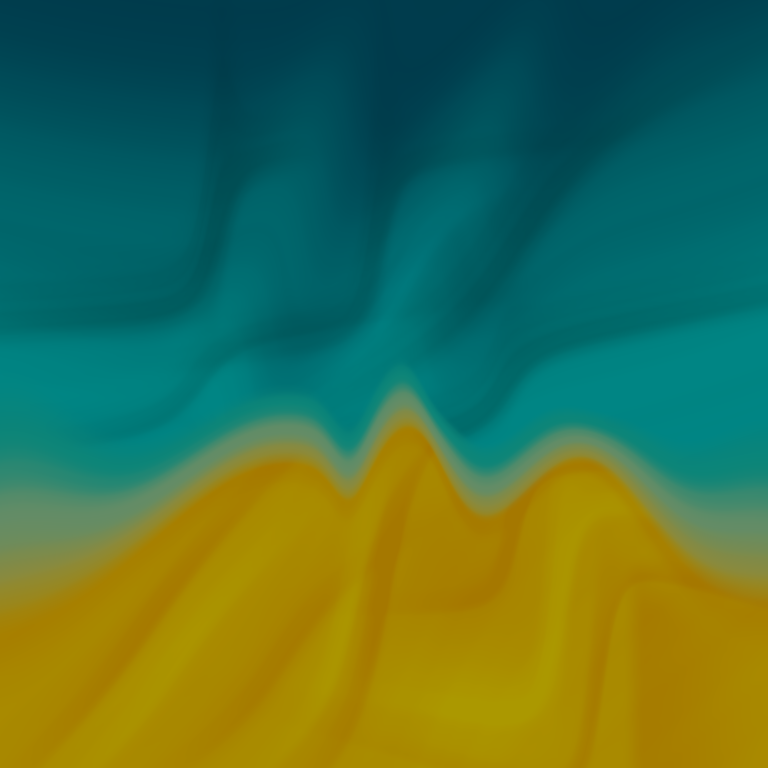
Reproduce this background procedurally as a WebGL 1 fragment shader.

```glsl
precision highp float;
// Draws folded silk-like waves: deep teal above, a misty crest, and golden dunes below.
uniform vec2 u_resolution;

const vec3 NIGHT = vec3(0.0, 0.235, 0.30);
const vec3 SEA = vec3(0.0, 0.40, 0.42);
const vec3 LAGOON = vec3(0.0, 0.52, 0.515);
const vec3 JADE = vec3(0.05, 0.52, 0.47);
const vec3 MIST = vec3(0.39, 0.55, 0.40);
const vec3 OLIVE = vec3(0.54, 0.54, 0.24);
const vec3 AMBER = vec3(0.65, 0.48, 0.0);
const vec3 GOLD = vec3(0.67, 0.585, 0.0);

float bump(float x, float center, float width) {
  float s = (x - center) / width;
  return exp(-s * s);
}

float ripple(float phase) {
  return 0.6 * sin(phase) + 0.3 * sin(phase * 2.3 + 1.0) + 0.1 * sin(phase * 4.7);
}

// Distance to an S-shaped curve that climbs by rise around its center.
float curveDistance(vec2 p, vec2 center, float rise, float width, float tilt) {
  float x = p.x - center.x;
  float s = x / width;
  float k = inversesqrt(1.0 + s * s);
  float slope = tilt + 0.5 * rise / width * k * k * k;
  float height = center.y + tilt * x + 0.5 * rise * s * k;
  return (p.y - height) * inversesqrt(1.0 + slope * slope);
}

// Finely pleated fold with a crisp lower side and a soft upper side, fading beyond reach.
float fold(vec2 p, vec2 center, float rise, float width, float tilt, float soft, float reach) {
  float d = curveDistance(p, center, rise, width, tilt);
  float side = mix(0.28, 1.0, smoothstep(-0.01, 0.01, d));
  float pleat = 1.0 + 0.18 * ripple(d * 150.0);
  return pleat * bump(d, 0.0, soft * side) * bump(length(p - center), 0.0, reach);
}

// Upper limit of the dunes.
float duneTop(float x) {
  return 0.19 + 0.03 * x + 0.20 * bump(x, 0.37, 0.22) - 0.04 * bump(x, 0.455, 0.03)
    + 0.12 * bump(x, 0.54, 0.06) + 0.18 * bump(x, 0.76, 0.12);
}

// Thickness of the mist, always positive.
float mistDepth(float x) {
  return 0.075 + 0.16 * bump(x, 0.0, 0.14) + 0.10 * bump(x, 1.0, 0.12)
    - 0.025 * bump(x, 0.56, 0.03) - 0.025 * bump(x, 0.77, 0.06);
}

vec3 tealVeil(vec2 p) {
  float x = p.x - 0.4 * (p.y - 0.65);
  float edge = 2.0 * p.x - 1.0;
  float level = 0.655 + 0.065 * edge * edge + 0.06 * p.x * p.x
    + 0.05 * bump(x, 0.32, 0.06) - 0.08 * bump(x, 0.43, 0.06)
    + 0.05 * bump(x, 0.56, 0.05) - 0.06 * bump(x, 0.66, 0.07);
  float depth = p.y - level;
  vec3 color = mix(LAGOON, SEA, smoothstep(-0.21, -0.01, depth));
  color = mix(color, NIGHT, smoothstep(-0.02, 0.31, depth));

  float leftSide = 1.0 - smoothstep(0.28, 0.45, p.x);
  float tone = 0.008 * ripple(depth * 75.0);
  tone -= 0.17 * leftSide * fold(p, vec2(0.285, 0.69), 0.21, 0.03, 0.05, 0.06, 0.48);
  tone -= 0.12 * fold(p, vec2(0.493, 0.67), 0.23, 0.025, 0.12, 0.045, 0.25);
  tone -= 0.15 * fold(p, vec2(0.68, 0.68), 0.20, 0.10, 0.50, 0.06, 0.28);
  tone -= 0.17 * fold(p, vec2(0.66, 0.49), 0.10, 0.04, 0.20, 0.05, 0.55);
  tone -= 0.10 * fold(p, vec2(0.26, 0.50), 0.11, 0.05, 0.15, 0.035, 0.25);
  tone += 0.10 * fold(p, vec2(0.53, 0.63), 0.20, 0.07, 0.30, 0.05, 0.16);
  return color * (1.0 + tone);
}

vec3 goldenDune(vec2 p, float t) {
  float flow = curveDistance(p, vec2(0.49, 0.20), 0.25, 0.12, 0.8);
  float tone = 0.57 + 0.04 * ripple(flow * 65.0);
  tone -= 0.35 * bump(t, 1.12, 0.25);
  tone -= 0.55 * fold(p, vec2(0.20, 0.19), 0.08, 0.10, 1.0, 0.035, 0.28);
  tone += 0.35 * fold(p, vec2(0.23, 0.13), 0.10, 0.10, 0.9, 0.045, 0.25);
  tone -= 0.50 * fold(p, vec2(0.37, 0.14), 0.14, 0.08, 0.6, 0.045, 0.20);
  tone += 0.40 * fold(p, vec2(0.46, 0.22), 0.28, 0.04, 0.8, 0.03, 0.22);
  tone -= 0.60 * fold(p, vec2(0.50, 0.22), 0.34, 0.04, 0.9, 0.03, 0.26);
  tone -= 0.40 * bump(length(p - vec2(0.60, 0.25)), 0.0, 0.09);
  tone += 0.35 * bump(length(p - vec2(0.62, 0.06)), 0.0, 0.10);
  tone -= 0.45 * fold(p, vec2(0.67, 0.30), 0.19, 0.025, 0.0, 0.025, 0.16);
  tone += 0.45 * fold(p, vec2(0.73, 0.20), 0.32, 0.025, -0.2, 0.045, 0.23);
  tone -= 0.50 * fold(p, vec2(0.78, 0.11), 0.34, 0.025, -0.3, 0.022, 0.24);
  float hollow = smoothstep(0.81, 0.84, p.x) * smoothstep(1.02, 0.84, p.x);
  tone -= 0.50 * hollow * (1.0 - smoothstep(0.20, 0.28, p.y + 0.5 * (p.x - 0.84)));
  return mix(AMBER, GOLD, clamp(tone, -0.1, 1.1));
}

void main() {
  vec2 p = gl_FragCoord.xy / u_resolution;
  float thickness = mistDepth(p.x);
  float t = (duneTop(p.x) + thickness - p.y) / thickness;
  t += 0.025 * ripple(t * 16.0 + p.x * 5.0);

  // Blend the two veils through layers of mist.
  vec3 color = mix(tealVeil(p), JADE, smoothstep(-0.35, 0.05, t));
  color = mix(color, MIST, smoothstep(0.0, 0.50, t));
  color = mix(color, OLIVE, smoothstep(0.48, 0.85, t));
  color = mix(color, goldenDune(p, t), smoothstep(0.78, 1.12, t));
  gl_FragColor = vec4(color, 1.0);
}
```
